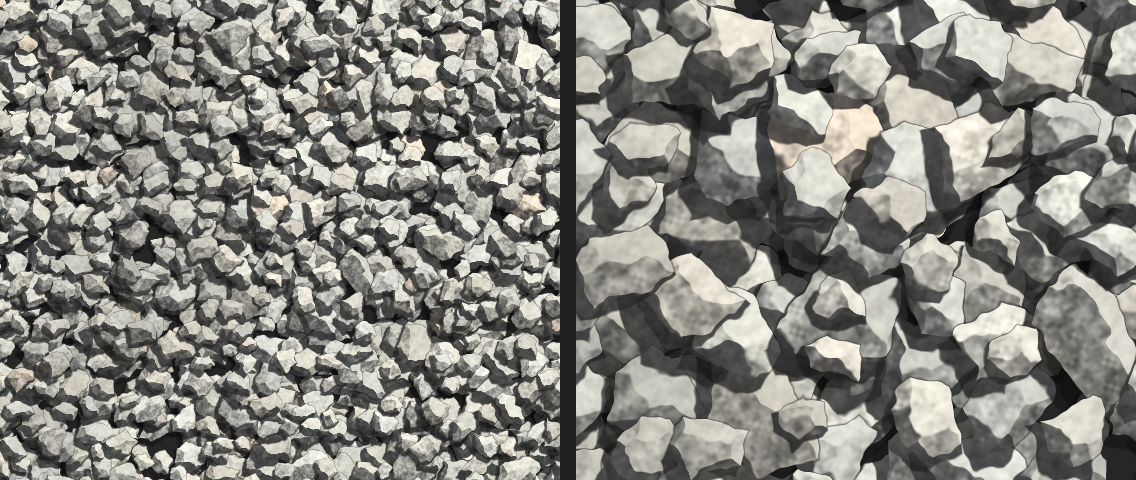
Left, the full canvas; right, a detail of the centre.
A Shadertoy shader for this texture:

```glsl
// Sunlit heap of crushed grey stone. Jittered grids of faceted polygons are
// painted layer over layer; each stone is a set of random cutting planes that
// gives its outline, its facets and the shadow it throws to the lower left.

const float TAU = 6.2832;
const int LAYERS = 4;
const int FACETS = 7;
const vec3 SUN_DIR = vec3(0.42, 0.58, 0.70);
const vec2 SHADOW_CAST = vec2(-0.27, -0.40);
const vec3 SUN_COLOR = vec3(1.0, 0.985, 0.925);
const vec3 SKY_COLOR = vec3(0.99, 1.0, 1.0);
const vec3 COOL_STONE = vec3(0.985, 1.0, 0.995);
const vec3 WARM_STONE = vec3(1.02, 1.0, 0.97);
const vec3 RUSTY_STONE = vec3(1.05, 0.99, 0.93);

struct Surface {
    vec3 tint;
    float sun;
    float sky;
};

float hash(vec2 p) {
    return fract(sin(dot(p, vec2(127.1, 311.7))) * 43758.5453);
}

vec2 hash2(vec2 p) {
    return vec2(hash(p), hash(p + 17.3));
}

float noise(vec2 p) {
    vec2 cell = floor(p), f = fract(p);
    f = f * f * (3.0 - 2.0 * f);
    float low = mix(hash(cell), hash(cell + vec2(1, 0)), f.x);
    float high = mix(hash(cell + vec2(0, 1)), hash(cell + vec2(1, 1)), f.x);
    return mix(low, high, f.y);
}

// Rough broken skin of the stones, centred on zero
float roughness(vec2 p) {
    vec2 slanted = vec2(p.x + 0.5 * p.y, p.y - 0.5 * p.x);
    return 0.45 * noise(slanted * vec2(55.0, 85.0)) + 0.45 * noise(p * 140.0)
         + 0.50 * noise(slanted * 270.0) - 0.70;
}

vec3 stoneTint(vec2 seed) {
    vec3 tint = mix(COOL_STONE, WARM_STONE, hash(seed + 3.1));
    tint = mix(tint, RUSTY_STONE, step(0.95, hash(seed + 5.7)));
    return tint * mix(0.90, 1.04, hash(seed + 8.9));
}

// Shades what lies below with the cast shadow, then covers it with one stone
void addStone(inout Surface s, vec2 p, vec2 seed, float size, float grain, float blur) {
    float turn = (hash(seed + 1.7) - 0.5) * 2.6;
    float stretch = hash(seed + 2.3);
    vec2 axes = size * vec2(1.0 + 0.45 * stretch, 1.0 - 0.30 * stretch);

    // Start from the tilted top face, then cut it by the side planes
    vec2 lean = (hash2(seed + 4.1) - 0.5) * 0.9;
    float height = size * 0.37 - dot(p, lean);
    vec3 normal = normalize(vec3(lean, 1.0));
    float edge = -10.0, shadowEdge = -10.0;
    for (int k = 0; k < FACETS; k++) {
        vec2 id = seed + float(k) * 7.31;
        float angle = (float(k) + 0.9 * hash(id + 0.5)) * TAU / float(FACETS);
        float reach = length(axes * vec2(cos(angle), sin(angle)));
        reach *= mix(0.74, 1.05, hash(id + 1.1));
        vec2 side = vec2(cos(angle + turn), sin(angle + turn));
        float d = dot(p, side) - reach;
        edge = max(edge, d);
        shadowEdge = max(shadowEdge, d - size * max(0.0, dot(SHADOW_CAST, side)));

        float slope = mix(0.4, 1.7, hash(id + 2.9));
        float planeHeight = -d * slope;
        float cut = smoothstep(-0.02, 0.02, height - planeHeight);
        normal = mix(normal, normalize(vec3(side * slope, 1.0)), cut);
        height = min(height, planeHeight);
    }

    float shadow = 1.0 - smoothstep(-blur, blur + 0.02, shadowEdge);
    s.sun *= 1.0 - 0.95 * shadow;
    s.sky *= 1.0 - 0.29 * shadow;

    float facing = dot(normalize(normal), normalize(SUN_DIR)) + 0.30 * grain;
    float sun = 0.55 * smoothstep(0.06, 0.76, facing);
    float sky = 0.31 + 0.07 * normal.y + 0.05 * normal.z + 0.16 * grain;
    float cover = 1.0 - smoothstep(-blur, blur, edge);
    s.tint = mix(s.tint, stoneTint(seed), cover);
    s.sun = mix(s.sun, sun, cover);
    s.sky = mix(s.sky, sky, cover);
}

// One grid of stones, painted bottom up so that shadows fall on those below
void addLayer(inout Surface s, vec2 uv, float count, float share, float seed, float grain) {
    vec2 p = uv * count + seed * vec2(3.37, 5.71);
    vec2 home = floor(p);
    float blur = 0.7 * count / iResolution.y;
    for (int j = -1; j <= 1; j++) {
        for (int i = -1; i <= 1; i++) {
            vec2 cell = home + vec2(i, j);
            vec2 id = cell + seed * 41.7;
            vec2 center = cell + 0.5 + 0.75 * (hash2(id) - 0.5);
            float size = mix(0.38, 0.68, hash(id + 9.4));
            if (hash(id + 6.2) < share && length(p - center) < 1.6)
                addStone(s, p - center, id, size, grain, blur);
        }
    }
}

void mainImage(out vec4 fragColor, in vec2 fragCoord) {
    vec2 uv = fragCoord / iResolution.y;
    float grain = roughness(uv);

    // Chip the straight outlines a little
    vec2 chips = vec2(noise(uv * 75.0), noise(uv * 75.0 + 31.0)) - 0.5;
    vec2 splinters = vec2(noise(uv * 170.0), noise(uv * 170.0 + 53.0)) - 0.5;
    vec2 warped = uv + 0.007 * chips + 0.0025 * splinters;

    Surface s = Surface(vec3(1.0), 0.0, 0.15);
    for (int n = 0; n < LAYERS; n++) {
        float layer = float(n);
        float count = 18.5 - 1.0 * layer + 8.0 * step(2.5, layer);
        addLayer(s, warped, count, 1.0 - 0.2 * layer, layer + 1.0, grain);
    }

    // Broad hollows get less sun, mostly on the left
    float open = noise(uv * 4.0 + 2.6) + 0.3 * uv.x;
    s.sun *= mix(0.82, 1.0, smoothstep(0.15, 0.6, open));

    vec3 color = s.tint * (s.sun * SUN_COLOR + s.sky * SKY_COLOR);
    fragColor = vec4(clamp(color, 0.0, 1.0), 1.0);
}
```
